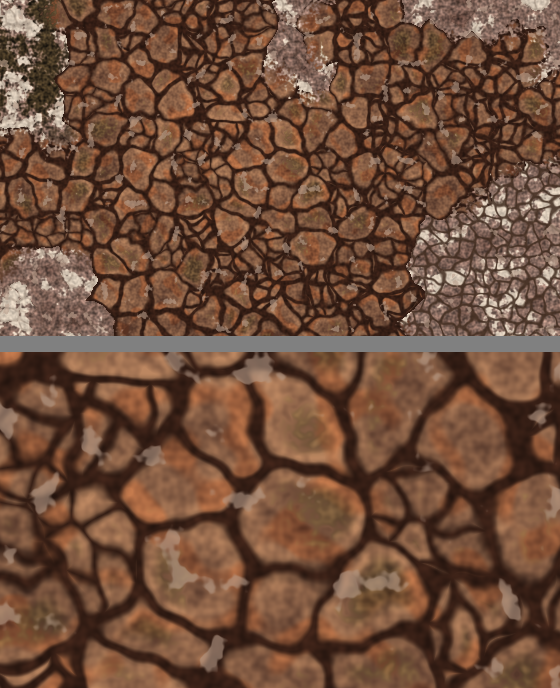
Top, the full canvas; bottom, a detail of the centre.
This texture is drawn by a Shadertoy shader. Its source:

```glsl
vec2 hash2(vec2 p) {
    vec3 q = fract(p.xyx * vec3(0.1031, 0.1030, 0.0973));
    q += dot(q, q.yzx + 33.33);
    return fract((q.xx + q.yz) * q.zy);
}

// Gradient noise, roughly -0.7 to 0.7
float noise(vec2 p) {
    vec2 i = floor(p), f = fract(p);
    vec2 u = f * f * f * (f * (f * 6.0 - 15.0) + 10.0);
    vec4 corner;
    for (int k = 0; k < 4; k++) {
        vec2 o = vec2(k & 1, k >> 1);
        float a = 6.2832 * hash2(i + o + 71.0).x;
        corner[k] = dot(vec2(cos(a), sin(a)), f - o);
    }
    return 1.4 * mix(mix(corner.x, corner.y, u.x), mix(corner.z, corner.w, u.x), u.y);
}

float fbm(vec2 p) {
    float sum = 0.0, amp = 0.55;
    for (int k = 0; k < 4; k++) {
        sum += amp * noise(p);
        p = mat2(1.6, 1.2, -1.2, 1.6) * p + 7.3;
        amp *= 0.55;
    }
    return sum;
}

// Voronoi cell: centre, rounded distance to the border, random id
vec4 cells(vec2 p) {
    vec2 base = floor(p), nearCell = base, nearest = vec2(0.0);
    float best = 9.0;
    for (int y = -1; y <= 1; y++)
    for (int x = -1; x <= 1; x++) {
        vec2 c = base + vec2(x, y);
        vec2 r = c + 0.08 + 0.84 * hash2(c) - p;
        if (dot(r, r) < best) { best = dot(r, r); nearest = r; nearCell = c; }
    }
    float sum = 0.0;
    for (int y = -2; y <= 2; y++)
    for (int x = -2; x <= 2; x++) {
        if (x == 0 && y == 0) continue;
        vec2 c = nearCell + vec2(x, y);
        vec2 r = c + 0.08 + 0.84 * hash2(c) - p;
        sum += exp(-16.0 * dot(0.5 * (r + nearest), normalize(r - nearest)));
    }
    return vec4(p + nearest, -log(sum) / 16.0, hash2(nearCell + 19.0).y);
}

// Positive where bare rock shows around the crust
float rockField(vec2 p) {
    float lowerRight = min(p.x - 1.25, 0.38 + 0.35 * (p.x - 1.3) - p.y);
    float upperRight = max(min(p.x - 1.2, p.y - 0.92), min(p.x - 1.6, p.y - 0.76));
    float upperLeft = min(0.19 - p.x, p.y - 0.58);
    float lowerLeft = 0.19 - length((p - vec2(0.13, 0.02)) * vec2(0.85, 1.0));
    float topGap = min(0.06 - abs(p.x - 0.88), p.y - 0.74);
    float d = max(max(lowerRight, upperRight), max(upperLeft, max(lowerLeft, topGap)));
    return d + 0.08 * noise(p * 7.0 + 3.0);
}

vec3 crustColor(vec2 p, float d, float id, float grain) {
    float patches = fbm(p * 13.0 + 5.0);
    float rim = smoothstep(0.003, 0.009, d) * (1.0 - smoothstep(0.010, 0.026, d));
    float glow = exp(-7.0 * dot(p - vec2(0.74, 0.58), p - vec2(0.74, 0.58)));
    float tone = 0.33 + 0.26 * (id - 0.5) + 0.5 * patches + 0.2 * rim + 0.24 * glow + 0.5 * grain;
    vec3 col = mix(vec3(0.33, 0.215, 0.165), vec3(0.70, 0.50, 0.36), clamp(tone, 0.0, 1.1));
    // Rusty blotches and moss on the raised middles
    col *= mix(vec3(1.0), vec3(1.05, 0.91, 0.80), smoothstep(0.0, 0.35, noise(p * 22.0 + 40.0)));
    float moss = smoothstep(0.05, 0.35, noise(p * 6.0 + 12.0) + 0.5 * grain);
    moss *= smoothstep(0.010, 0.03, d);
    col = mix(col, vec3(0.34, 0.27, 0.16) * (1.0 + grain), 0.6 * moss);
    // Cracks of uneven width with a soft shadowed edge
    float width = 0.0035 + 0.0035 * noise(p * 5.0 + 31.0);
    vec3 crack = vec3(0.205, 0.115, 0.08) * (1.0 + 0.5 * grain);
    return mix(crack, col * mix(0.8, 1.0, smoothstep(0.004, 0.013, d)),
               smoothstep(width - 0.002, width + 0.0045, d));
}

vec3 rockColor(vec2 p, vec4 pebble, float grain) {
    float cover = fbm(p * 9.0 + 60.0);
    vec3 col = mix(vec3(0.43, 0.32, 0.28), vec3(0.66, 0.55, 0.50), 0.5 + cover + 0.4 * (pebble.w - 0.5));
    col *= 1.0 + 0.7 * grain;
    float white = smoothstep(0.10, 0.24, cover + 0.25 * (pebble.w - 0.5) + 0.2 * grain);
    col = mix(col, vec3(0.84, 0.78, 0.71) * (1.0 + 0.25 * grain), white);
    // Gaps between pebbles are deep at the lower right, faint elsewhere
    float rough = smoothstep(0.9, 1.3, p.x) * smoothstep(0.75, 0.5, p.y);
    float gap = 1.0 - smoothstep(0.01, 0.15, pebble.z);
    col = mix(col, vec3(0.25, 0.17, 0.12), gap * mix(0.2, 0.85, rough));
    // Dark growth in the upper left corner
    float dark = smoothstep(0.5, 0.7, p.y) * smoothstep(0.45, 0.15, p.x);
    dark *= smoothstep(0.18, -0.08, cover + 0.3 * grain);
    return mix(col, vec3(0.23, 0.185, 0.11) * (1.0 + 1.2 * grain), 0.9 * dark);
}

void mainImage(out vec4 fragColor, in vec2 fragCoord) {
    vec2 p = fragCoord / iResolution.y;
    vec2 q = p + 0.022 * vec2(noise(p * 9.0), noise(p * 9.0 + 50.0));
    q += 0.008 * vec2(noise(p * 30.0 + 9.0), noise(p * 30.0 + 80.0));
    float grain = 0.55 * noise(p * 62.0) + 0.45 * noise(p * 125.0 + 20.0);

    // Large plates, some of them split into smaller ones
    vec4 plate = cells(q * 11.0);
    vec4 chip = cells(q * 20.0 + 4.0);
    float split = step(0.6, plate.w);
    float d = min(plate.z / 11.0, mix(1.0, chip.z / 20.0 + 0.001, split));
    float id = mix(plate.w / 0.6, chip.w, split);
    vec3 crust = crustColor(p, d, id, grain);

    // Whole plates give way to rock along a ragged edge
    vec3 rock = rockColor(p, cells(q * 25.0 + 13.0), grain);
    float edge = mix(rockField(p), rockField(plate.xy / 11.0), 0.6) + 0.03 * grain;
    vec3 col = mix(crust, rock, smoothstep(-0.008, 0.012, edge));

    // Scattered pale flecks
    float fleck = smoothstep(0.44, 0.6, noise(p * 24.0 + 90.0) + 0.35 * grain);
    col = mix(col, vec3(0.70, 0.60, 0.53), 0.6 * fleck);
    fragColor = vec4(clamp(col, 0.0, 1.0), 1.0);
}
```
